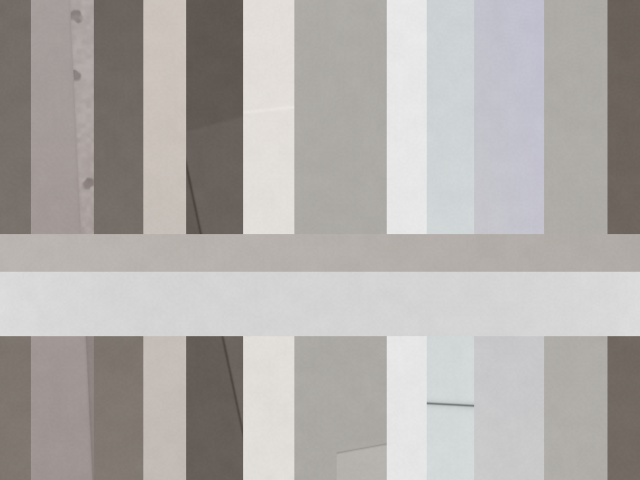
Give the GLSL for this background, as a WebGL 2 fragment shader.

```glsl
#version 300 es
precision highp float;
// Paper strips in muted greys, crossed by two horizontal bands, with creases and grain.

uniform vec2 u_resolution;
out vec4 outColor;

// Layout: x spans 0..1 and y spans 0..0.75
const float HEIGHT = 0.75;
const int STRIPS = 12;
const float EDGES[11] = float[11](0.0482, 0.1465, 0.224, 0.291, 0.380, 0.460,
                                  0.6042, 0.6667, 0.741, 0.8503, 0.9492);
const float BAND_TOP = 0.3841;
const float BAND_SPLIT = 0.3255;
const float BAND_BOTTOM = 0.2246;

// Strip colours at the upper and lower ends
const vec3 UPPER[12] = vec3[12](
    vec3(0.45, 0.42, 0.40), vec3(0.65, 0.62, 0.61), vec3(0.42, 0.39, 0.37),
    vec3(0.80, 0.77, 0.74), vec3(0.37, 0.34, 0.32), vec3(0.89, 0.87, 0.85),
    vec3(0.68, 0.67, 0.65), vec3(0.91, 0.91, 0.91), vec3(0.80, 0.82, 0.83),
    vec3(0.76, 0.76, 0.80), vec3(0.68, 0.67, 0.65), vec3(0.41, 0.38, 0.35));
const vec3 LOWER[12] = vec3[12](
    vec3(0.50, 0.47, 0.44), vec3(0.62, 0.58, 0.57), vec3(0.51, 0.48, 0.45),
    vec3(0.76, 0.73, 0.71), vec3(0.40, 0.37, 0.35), vec3(0.88, 0.87, 0.85),
    vec3(0.67, 0.66, 0.64), vec3(0.90, 0.90, 0.90), vec3(0.83, 0.85, 0.85),
    vec3(0.79, 0.79, 0.79), vec3(0.69, 0.68, 0.66), vec3(0.45, 0.42, 0.39));
const vec3 BAND_WARM_LEFT = vec3(0.73, 0.71, 0.69);
const vec3 BAND_WARM_RIGHT = vec3(0.69, 0.67, 0.65);
const vec3 BAND_PALE = vec3(0.83, 0.83, 0.83);
const vec3 BLUE_TINT = vec3(-0.005, -0.007, 0.014);

// Dark marks on the torn margin
const vec2 BLOTS[3] = vec2[3](vec2(0.120, 0.724), vec2(0.118, 0.633), vec2(0.136, 0.463));
const vec2 BLOT_SIZE = vec2(0.012, 0.010);
const float GRAIN = 0.014;
const float MOTTLE = 0.014;

float hash(vec2 p) {
    return fract(sin(dot(p, vec2(127.1, 311.7))) * 43758.5453);
}

float noise(vec2 p) {
    vec2 i = floor(p), f = fract(p);
    f = f * f * (3.0 - 2.0 * f);
    return mix(mix(hash(i), hash(i + vec2(1, 0)), f.x),
               mix(hash(i + vec2(0, 1)), hash(i + vec2(1, 1)), f.x), f.y);
}

// Signed distance to the line a-b: right of a falling line, above a level one
float side(vec2 p, vec2 a, vec2 b) {
    vec2 d = normalize(b - a);
    return d.x * (p.y - a.y) - d.y * (p.x - a.x);
}

float over(float edge, float x, float blur) {
    return smoothstep(edge - blur, edge + blur, x);
}

float stroke(float d, float width) {
    return exp(-d * d / (width * width));
}

// 1 inside the given strip
float inStrip(int i, float x, float px) {
    return over(EDGES[i - 1], x, px) * (1.0 - over(EDGES[i], x, px));
}

vec3 strips(vec2 p, float px) {
    float t = p.y / HEIGHT;
    vec3 c = mix(LOWER[0], UPPER[0], t);
    for (int i = 1; i < STRIPS; i++)
        c = mix(c, mix(LOWER[i], UPPER[i], t), over(EDGES[i - 1], p.x, px));
    return c;
}

vec3 details(vec2 p, float px) {
    float upper = over(BAND_SPLIT, p.y, px);

    // Torn margin with blots
    float seam = side(p, vec2(0.1094, 0.75), vec2(0.1445, 0.0));
    float margin = over(0.0, seam, 0.0015);
    float ragged = noise(p * 130.0) - 0.5;
    float torn = mix(-0.07, 0.035 + 0.05 * ragged, upper) * margin;
    for (int i = 0; i < 3; i++) {
        float r = length((p - BLOTS[i]) / BLOT_SIZE) + ragged * 0.7;
        torn -= 0.13 * (1.0 - smoothstep(0.45, 1.0, r)) * margin;
    }
    torn -= 0.02 * stroke(seam, 0.003);
    float shade = torn * inStrip(1, p.x, px);

    // Long crease on the dark strip, and a faint fold above it
    float crease = side(p, vec2(0.2917, 0.4896), vec2(0.380, 0.073));
    float fold = side(p, vec2(0.291, 0.544), vec2(0.380, 0.568));
    float dark = 0.03 * over(0.0, crease, 0.002) * (1.0 - over(0.0, fold, 0.004));
    dark -= 0.10 * stroke(crease, 0.0022);
    shade += dark * inStrip(4, p.x, px);

    // Bright fold on the cream strip
    float bright = side(p, vec2(0.380, 0.574), vec2(0.460, 0.583));
    shade += 0.025 * stroke(bright, 0.003) * inStrip(5, p.x, px);

    // Lighter sheet tucked into the lower grey strip
    float sheet = side(p, vec2(0.526, 0.0417), vec2(0.604, 0.056));
    float tucked = 0.04 * (1.0 - over(0.0, sheet, 0.001)) - 0.07 * stroke(sheet, 0.0018);
    shade += tucked * over(0.526, p.x, px) * inStrip(6, p.x, px);

    // Dark slit on the pale blue strip
    float slit = side(p, vec2(0.667, 0.1198), vec2(0.741, 0.1159));
    shade -= (0.30 * stroke(slit, 0.0018) + 0.06 * stroke(slit, 0.006)) * inStrip(8, p.x, px);

    float blue = over(0.80, p.x, 0.06) * inStrip(9, p.x, px) * upper;
    return vec3(shade) + BLUE_TINT * blue;
}

void main() {
    vec2 p = gl_FragCoord.xy / u_resolution * vec2(1.0, HEIGHT);
    float px = 0.5 / u_resolution.x;
    vec3 color = strips(p, px) + details(p, px);

    // Horizontal bands
    vec3 warm = mix(BAND_WARM_LEFT, BAND_WARM_RIGHT, p.x);
    vec3 pale = BAND_PALE + 0.03 * pow(abs(2.0 * p.x - 1.0), 4.0);
    vec3 band = mix(pale, warm, over(BAND_SPLIT, p.y, px));
    color = mix(color, band, over(BAND_BOTTOM, p.y, px) * (1.0 - over(BAND_TOP, p.y, px)));

    // Paper grain
    color += GRAIN * (noise(p * 330.0) - 0.5) + MOTTLE * (noise(p * 45.0) - 0.5);
    outColor = vec4(color, 1.0);
}
```
